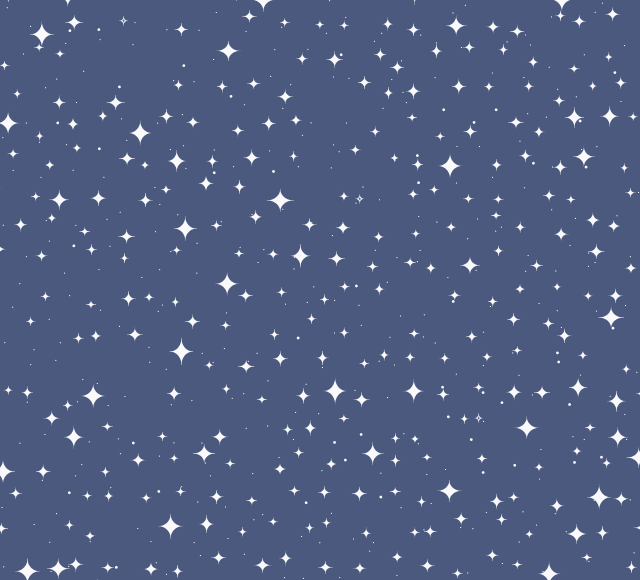
Write a WebGL 2 fragment shader that draws this pattern.

```glsl
#version 300 es
precision highp float;

uniform vec2 u_resolution;
out vec4 fragColor;

float hash(vec2 p) {
    return fract(sin(dot(p, vec2(127.1, 311.7))) * 43758.5453);
}

// Four-pointed star bounded by concave quarter circles
float starDistance(vec2 p, float radius) {
    p = abs(p);
    float arcs = radius - length(p - radius);
    return max(arcs, max(p.x, p.y) - radius);
}

float coverage(float dist, float pixel) {
    return clamp(0.5 - dist / pixel, 0.0, 1.0);
}

// Jittered point of a cell, with alternate rows shifted
vec2 scatter(vec2 cell, float jitter, float seed) {
    vec2 random = vec2(hash(cell + seed), hash(cell + seed + 17.3));
    return cell + 0.5 + jitter * (random - 0.5) + vec2(0.5 * mod(cell.y, 2.0), 0.0);
}

float starLayer(vec2 uv, float pixel) {
    const float columns = 19.0;
    vec2 p = uv * columns;
    float light = 0.0;
    for (int y = -1; y <= 1; y++) {
        for (int x = -1; x <= 1; x++) {
            vec2 cell = floor(p) + vec2(x, y);
            vec2 center = scatter(cell, 0.66, 3.1);
            float rightward = center.x / columns;
            if (hash(cell + 41.7) > 0.72 + 0.28 * rightward) continue;

            // Mostly small stars, with a few large ones
            float size = hash(cell + 8.9);
            float radius = 0.13 + 0.11 * size * size;
            if (hash(cell + 63.2) < 0.07 + 0.09 * rightward) radius = 0.28 + 0.09 * size;

            float stretch = 0.2 * (hash(cell + 29.4) - 0.5);
            vec2 offset = (p - center) * vec2(1.0 + stretch, 1.0 - stretch);
            float dist = starDistance(offset, radius) / columns;

            // Rare hollow star
            if (hash(cell + 77.6) < 0.008) dist = abs(dist + 0.0008) - 0.0008;
            light = max(light, coverage(dist, pixel));
        }
    }
    return light;
}

float dotLayer(vec2 uv, float pixel) {
    const float columns = 20.0;
    vec2 p = uv * columns;
    float light = 0.0;
    for (int y = -1; y <= 1; y++) {
        for (int x = -1; x <= 1; x++) {
            vec2 cell = floor(p) + vec2(x, y);
            vec2 center = scatter(cell, 0.95, 52.8);
            bool isLarge = hash(cell + 91.3) < 0.06 + 0.16 * center.x / columns;
            float radius = isLarge ? 0.0021 : 0.0008;
            float dist = length(p - center) / columns - radius;
            light = max(light, coverage(dist, pixel));
        }
    }
    return light;
}

void main() {
    vec2 uv = gl_FragCoord.xy / u_resolution.x;
    float pixel = 1.0 / u_resolution.x;

    vec3 skyBlue = vec3(0.29, 0.35, 0.49);
    vec3 starWhite = vec3(0.98, 0.98, 0.99);
    float light = max(starLayer(uv, pixel), dotLayer(uv, pixel));
    fragColor = vec4(mix(skyBlue, starWhite, light), 1.0);
}
```
